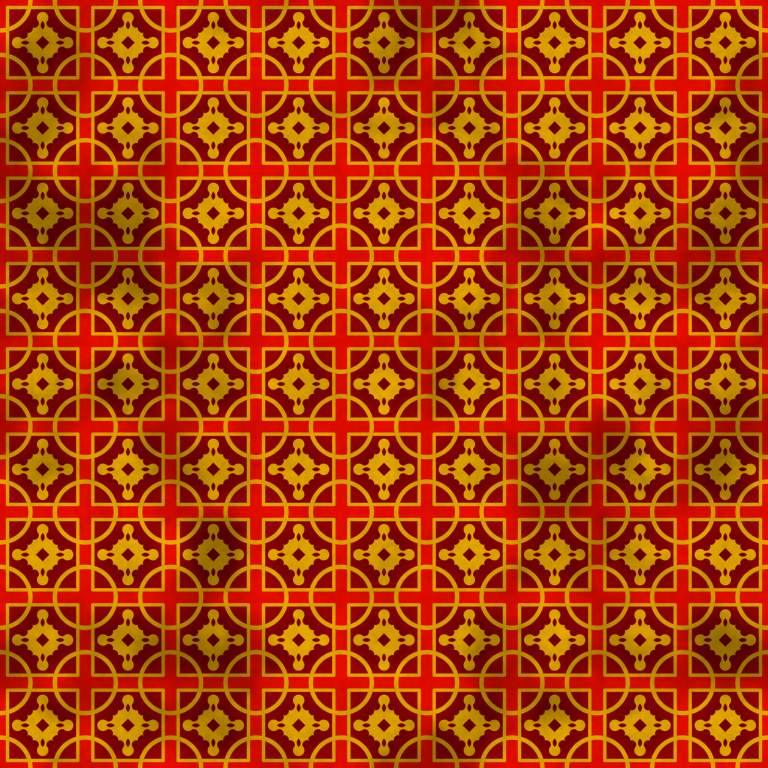
This pattern is drawn by a Shadertoy shader. Its source:

```glsl
// Gilded lattice: framed dark red squares on bright red bands, linked by rings,
// each square holding a pierced cross. Shapes are signed distances in one
// repeated cell; wrapped noise adds patina, so the sheet tiles.

#define REPEATS 9.0
#define FRAME_HALF 0.412
#define FRAME_WIDTH 0.040
#define RING_RADIUS 0.357
#define RING_WIDTH 0.052
#define GOLD vec3(0.85, 0.62, 0.0)
#define BAND_RED vec3(0.87, 0.045, 0.0)
#define PANEL_EDGE vec3(0.57, 0.012, 0.0)
#define PANEL_CORE vec3(0.43, 0.005, 0.0)
#define PATINA 0.30
#define GRAIN 0.10

float hash(vec2 p) {
    vec3 h = fract(vec3(p.xyx) * 0.1031);
    h += dot(h, h.yzx + 33.33);
    return fract((h.x + h.y) * h.z);
}

// Value noise on the unit square, wrapping after a whole number of cells.
float wrappedNoise(vec2 uv, float cells, float seed) {
    vec2 p = uv * cells;
    vec2 i = floor(p);
    vec2 f = fract(p);
    f = f * f * (3.0 - 2.0 * f);
    vec2 a = mod(i, cells) + seed;
    vec2 b = mod(i + 1.0, cells) + seed;
    return mix(mix(hash(a), hash(vec2(b.x, a.y)), f.x),
               mix(hash(vec2(a.x, b.y)), hash(b), f.x), f.y);
}

float wrappedFbm(vec2 uv, float cells, float seed) {
    float sum = 0.0;
    float weight = 0.5;
    for (int i = 0; i < 5; i++) {
        sum += weight * wrappedNoise(uv, cells, seed);
        cells *= 2.0;
        seed += 17.0;
        weight *= 0.5;
    }
    return sum / 0.96875;
}

float boxDistance(vec2 p, float halfSize) {
    vec2 d = abs(p) - halfSize;
    return length(max(d, 0.0)) + min(max(d.x, d.y), 0.0);
}

float circleDistance(vec2 p, vec2 centre, float radius) {
    return length(p - centre) - radius;
}

// Cross with round tips, paired barbs on the diagonals and pierced arms.
float crossDistance(vec2 p) {
    vec2 q = abs(p);
    if (q.y > q.x) q = q.yx;

    // Body, hollowed between the arms and beside each neck
    float body = (q.x + q.y - 0.30) * 0.7071;
    body = max(body, -circleDistance(q, vec2(0.170), 0.055));
    body = max(body, -circleDistance(q, vec2(0.228, 0.098), 0.053));

    // Neck and round tip
    float neck = length(q - vec2(clamp(q.x, 0.0, 0.29), 0.0)) - 0.045;
    float tip = circleDistance(q, vec2(0.293, 0.0), 0.067);
    float d = min(body, min(neck, tip));

    // Almond eye in the arm and diamond in the middle
    float eye = circleDistance(vec2(q.x - 0.205, q.y), vec2(0.0, -0.037), 0.060);
    float diamond = (q.x + q.y - 0.078) * 0.7071;
    return max(d, -min(eye, diamond));
}

float coverage(float d, float aa) {
    return 1.0 - smoothstep(-aa, aa, d);
}

void mainImage(out vec4 fragColor, in vec2 fragCoord) {
    vec2 uv = fragCoord / iResolution.xy;
    vec2 p = fract(uv * REPEATS) - 0.5;
    float aa = 0.75 * REPEATS / min(iResolution.x, iResolution.y);

    // Red ground: bands and shaded panels
    float panel = boxDistance(p, FRAME_HALF);
    vec3 panelColor = mix(PANEL_CORE, PANEL_EDGE, smoothstep(0.08, 0.55, length(p)));
    vec3 color = mix(BAND_RED, panelColor, coverage(panel, aa));

    // Gold work: frame, corner rings and cross
    float frame = abs(panel) - 0.5 * FRAME_WIDTH;
    float ring = abs(length(0.5 - abs(p)) - RING_RADIUS) - 0.5 * RING_WIDTH;
    float gilt = min(min(frame, ring), crossDistance(p));
    color = mix(color, GOLD, coverage(gilt, aa));

    // Patina: broad dark clouds, mottling and fine grain
    float clouds = wrappedFbm(uv, 7.0, 3.0);
    float mottle = wrappedFbm(uv, 24.0, 91.0);
    float grain = wrappedNoise(uv, 190.0, 57.0);
    float shade = 1.0 - PATINA * smoothstep(0.48, 0.78, clouds);
    shade *= 1.0 + GRAIN * (1.6 * (mottle - 0.5) + 0.6 * (grain - 0.5));
    fragColor = vec4(clamp(color * shade, 0.0, 1.0), 1.0);
}
```
